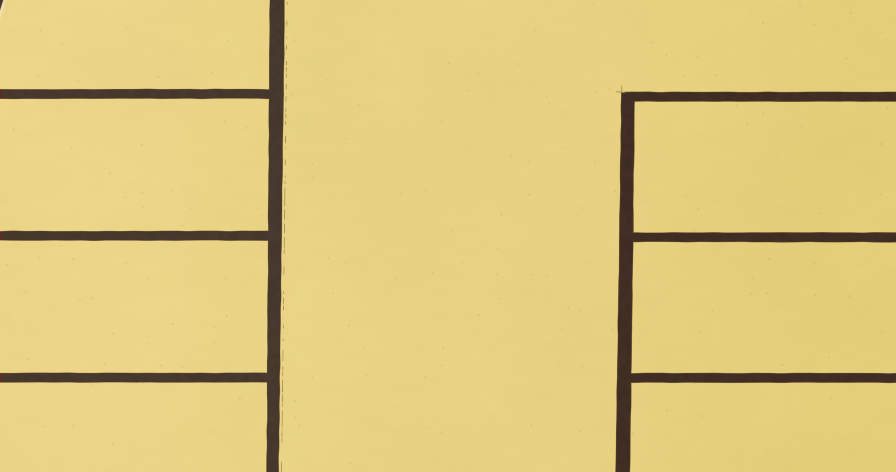
Give the GLSL for this background, as a Shadertoy shader.

```glsl
// Warm yellow card ruled with dark brown bars: two ladder-like frames, left and
// right, around an open centre. Each bar is a tapered box distance; the card gets
// a soft gradient, noise mottling, faint specks and a dotted hairline.

const vec3 CARD_LEFT  = vec3(0.925, 0.835, 0.535);
const vec3 CARD_MID   = vec3(0.910, 0.823, 0.510);
const vec3 CARD_RIGHT = vec3(0.893, 0.806, 0.475);
const vec3 INK_LEFT   = vec3(0.275, 0.220, 0.175);
const vec3 INK_RIGHT  = vec3(0.250, 0.180, 0.140);
const vec3 INK_RIM    = vec3(0.320, 0.220, 0.130);
const vec3 RED_END    = vec3(0.460, 0.130, 0.090);
const float WIDTH = 1.9;

float hash(vec2 p) {
    return fract(sin(dot(p, vec2(127.1, 311.7))) * 43758.545);
}

float noise(vec2 p) {
    vec2 i = floor(p), f = fract(p);
    f = f * f * (3.0 - 2.0 * f);
    return mix(mix(hash(i), hash(i + vec2(1, 0)), f.x),
               mix(hash(i + vec2(0, 1)), hash(i + vec2(1, 1)), f.x), f.y);
}

// Distance to a flat-ended bar from a to b, half width going from wa to wb
float bar(vec2 p, vec2 a, vec2 b, float wa, float wb) {
    float len = length(b - a);
    vec2 dir = (b - a) / len;
    vec2 q = p - a;
    float along = dot(q, dir);
    float across = abs(dir.x * q.y - dir.y * q.x);
    float w = mix(wa, wb, clamp(along / len, 0.0, 1.0));
    return max(across - w, abs(along - 0.5 * len) - 0.5 * len);
}

// Evenly spaced rungs between x0 and x1, starting at height top
float rungs(vec2 p, float x0, float x1, float top, float gap, float halfWidth) {
    float d = 1e3;
    for (int i = 0; i < 3; i++) {
        float y = top - gap * float(i);
        d = min(d, bar(p, vec2(x0, y), vec2(x1, y), halfWidth, halfWidth));
    }
    return d;
}

float cover(float d, float soft) {
    return 1.0 - smoothstep(-soft, soft, d);
}

vec3 cardColor(vec2 p) {
    float x = p.x / WIDTH;
    vec3 col = mix(CARD_LEFT, CARD_MID, smoothstep(0.0, 0.5, x));
    col = mix(col, CARD_RIGHT, smoothstep(0.55, 1.0, x));
    float mottle = 0.5 * noise(p * 6.0) + 0.3 * noise(p * vec2(25, 45))
                 + 0.2 * noise(p * 160.0);
    return col + (mottle - 0.5) * 0.022;
}

// Sparse, faint dots, one candidate per grid cell
float specks(vec2 p) {
    vec2 g = p * 28.0, cell = floor(g);
    vec2 spot = 0.2 + 0.6 * vec2(hash(cell + 3.1), hash(cell + 7.7));
    float present = step(0.88, hash(cell));
    return present * (1.0 - smoothstep(0.02, 0.09, length(g - cell - spot)));
}

void mainImage(out vec4 fragColor, in vec2 fragCoord) {
    vec2 p = fragCoord / iResolution.xy * vec2(WIDTH, 1.0);
    float soft = max(0.0016, 0.7 / iResolution.y);
    vec3 col = cardColor(p);
    col *= 1.0 - 0.07 * specks(p);

    // Dotted hairline beside the left post
    float hairX = mix(0.597, 0.609, p.y);
    float dots = smoothstep(0.3, 0.6, noise(vec2(4.0, p.y * 150.0)));
    col *= 1.0 - 0.38 * dots * cover(abs(p.x - hairX) - 0.0006, soft);

    // Slightly uneven bar edges
    vec2 q = p + (vec2(noise(p * 35.0), noise(p * 35.0 + 9.0)) - 0.5) * 0.0015;

    // Left frame: post and rungs
    float left = bar(q, vec2(0.578, -0.02), vec2(0.588, 1.02), 0.0128, 0.0163);
    left = min(left, rungs(q, -0.02, 0.578, 0.801, 0.3005, 0.0102));

    // Right frame: post, rungs and a fine spur at the corner
    float right = bar(q, vec2(1.3205, -0.02), vec2(1.332, 0.804), 0.0155, 0.0145);
    right = min(right, rungs(q, 1.325, 1.92, 0.795, 0.2978, 0.0103));
    float spur = bar(q, vec2(1.307, 0.806), vec2(1.350, 0.804), 0.0006, 0.0014);
    spur = min(spur, bar(q, vec2(1.319, 0.800), vec2(1.318, 0.819), 0.001, 0.0004));

    // Ink with a warm rim, and red tips where rungs meet the left border
    float d = min(left, right);
    vec3 ink = mix(INK_LEFT, INK_RIGHT, step(0.95, p.x));
    ink = mix(ink, INK_RIM, 0.6 * smoothstep(-0.004, 0.0, d));
    ink = mix(ink, RED_END, 0.6 * (1.0 - smoothstep(0.001, 0.006, p.x)));
    ink += (noise(p * 90.0) - 0.5) * 0.02;
    col = mix(col, INK_RIM, 0.6 * cover(spur, soft));
    col = mix(col, ink, cover(d, soft));

    // Worn top left corner: pale fringe around a dark sliver
    float corner = p.x + (1.0 - p.y) * 0.32;
    col = mix(col, vec3(0.95, 0.91, 0.78), 0.6 * cover(corner - 0.013, 0.003));
    col = mix(col, INK_LEFT, cover(corner - 0.007, 0.002));

    fragColor = vec4(clamp(col, 0.0, 1.0), 1.0);
}
```
